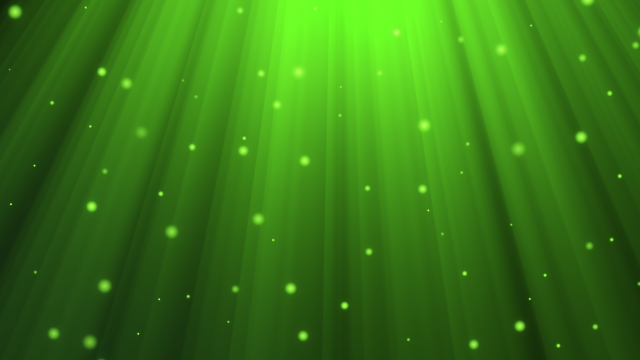
Write a WebGL 2 fragment shader that draws this background.

```glsl
#version 300 es
precision highp float;
// Green light shafts fanning down from a glow at the top, with drifting sparks.
// Shafts are functions of the slope from a far apex: broad bands plus layered
// sines. Sparks are soft discs scattered by a jittered cellular grid.

uniform vec2 u_resolution;
out vec4 fragColor;

// Lengths are in canvas heights, origin at the lower left.
const vec2 APEX = vec2(0.94, 2.2);
const vec2 GLOW_CENTER = vec2(0.98, 1.04);
const vec2 GLOW_SCALE = vec2(0.92, 1.0);
const float GLOW_FALLOFF = 2.0;
const float GLOW_SHAPE = 1.4;
const float AMBIENT = 0.175;
const float GLOW_GAIN = 0.93;
const float SHAFT_GAIN = 0.8;
const vec3 LIGHT_TINT = vec3(0.45, 1.0, 0.16);
const vec3 HOT_TINT = vec3(0.40, 1.0, 0.13);
const vec3 SPARK_HALO = vec3(0.42, 0.95, 0.14);
const vec3 SPARK_CORE = vec3(0.74, 1.0, 0.38);
const float SPARK_CELL = 0.15;
const float SPARK_MIN = 0.004;
const float SPARK_MAX = 0.026;
const float SPARK_DENSITY = 0.9;

float hash(vec2 p) {
    vec3 q = fract(vec3(p.xyx) * 0.1031);
    q += dot(q, q.yzx + 33.33);
    return fract((q.x + q.y) * q.z);
}

// Soft band around one slope.
float band(float slope, float center, float width) {
    float t = (slope - center) / width;
    return exp(-t * t);
}

// Broad shafts and shadows, from left to right.
float broadShafts(float s) {
    float light = 0.12 * band(s, -0.58, 0.02) + 0.10 * band(s, -0.43, 0.02)
                + 0.15 * band(s, -0.35, 0.04) + 0.08 * band(s, -0.11, 0.04)
                + 0.12 * band(s, 0.13, 0.06) + 0.20 * band(s, 0.285, 0.014)
                + 0.12 * band(s, 0.35, 0.02);
    float shade = 0.48 * band(s, -0.80, 0.16) + 0.18 * band(s, -0.50, 0.03)
                + 0.18 * band(s, -0.29, 0.025) + 0.15 * band(s, -0.21, 0.03)
                + 0.20 * band(s, 0.005, 0.012) + 0.10 * band(s, 0.045, 0.03)
                + 0.20 * band(s, 0.252, 0.014) + 0.16 * band(s, 0.43, 0.035);
    return SHAFT_GAIN * (light - shade);
}

// Fine streaks: sines of rising frequency, each bent by the last.
float fineStreaks(float s) {
    float sum = 0.0, weight = 0.045, frequency = 43.0, bend = 0.0;
    for (int i = 0; i < 5; i++) {
        float wave = sin(s * frequency + bend + float(i) * 1.9);
        sum += weight * wave;
        bend += 1.3 * wave;
        weight *= 0.8;
        frequency *= 1.6;
    }
    return sum;
}

// Composites the sparks of the surrounding cells over the light.
vec3 addSparks(vec3 color, vec2 p) {
    vec2 home = floor(p / SPARK_CELL);
    for (int j = -1; j <= 1; j++) {
        for (int i = -1; i <= 1; i++) {
            vec2 cell = home + vec2(i, j);
            vec2 jitter = vec2(hash(cell + 11.3), hash(cell + 47.9));
            float present = step(hash(cell + 83.1), SPARK_DENSITY);
            float size = hash(cell + 29.7);
            float radius = mix(SPARK_MIN, SPARK_MAX, pow(size, 2.0));
            float strength = present * mix(0.25, 1.0, sqrt(hash(cell + 61.5)));
            float d = length(p - (cell + jitter) * SPARK_CELL) / radius;
            float disc = 1.0 - smoothstep(0.4, 1.0, d);
            float core = exp(-5.0 * d * d);
            color = mix(color, SPARK_HALO, strength * (0.7 * disc + 0.15 * exp(-d * d)));
            color = mix(color, SPARK_CORE, strength * core);
        }
    }
    return color;
}

void main() {
    vec2 p = gl_FragCoord.xy / u_resolution.y;

    // Glow fading away from the top center
    float reach = length((p - GLOW_CENTER) * GLOW_SCALE);
    float glow = exp(-GLOW_FALLOFF * pow(reach, GLOW_SHAPE));
    float light = AMBIENT + GLOW_GAIN * glow;

    // Shafts, washed out close to the glow
    float slope = (p.x - APEX.x) / (APEX.y - p.y);
    float contrast = mix(1.2, 0.4, smoothstep(0.15, 1.0, glow));
    light *= 1.0 + contrast * (broadShafts(slope) + fineStreaks(slope));

    // Tint, with slightly cooler shade at the lower left
    vec3 color = light * mix(LIGHT_TINT, HOT_TINT, smoothstep(0.7, 1.0, glow));
    color.b += 0.005 + 0.025 * smoothstep(1.3, 0.2, p.x + p.y);

    color = addSparks(color, p);
    fragColor = vec4(clamp(color, 0.0, 1.0), 1.0);
}
```
